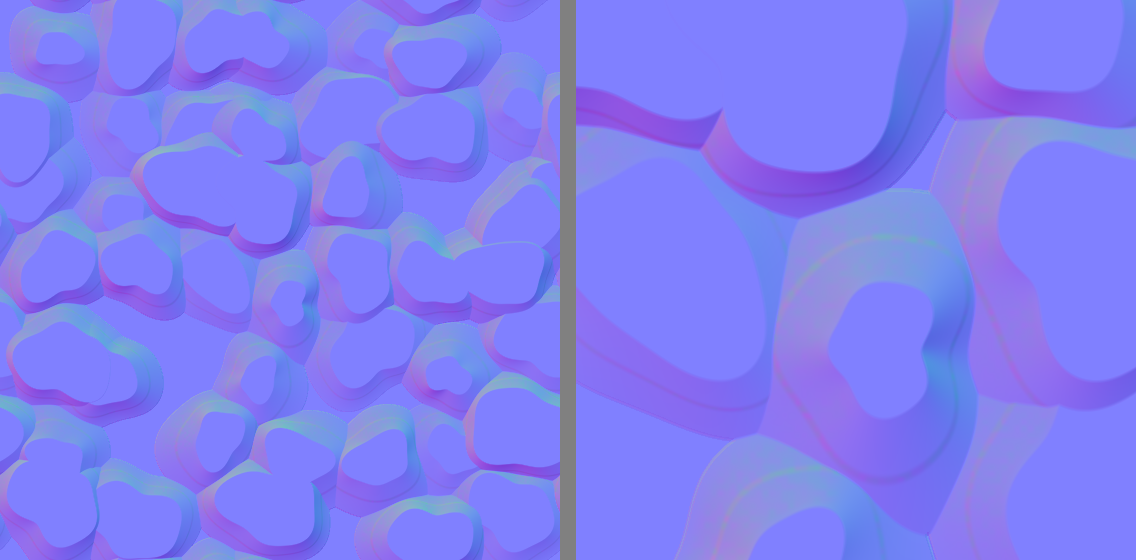
Left: the whole. Right: its middle third, enlarged.
Write a Shadertoy shader that draws this texture map.

```glsl
// Tiling normal map of flat-topped pebbles scattered on level ground.
// Each jittered grid cell holds one stone with a wavy plateau and a sloping skirt;
// the tallest stone wins, and the slope of that height field gives the colour.

const float CELLS = 7.0;          // stones along one side of the tile
const float EPS = 0.0012;         // half width of the slope filter, in canvas units
const vec3 FLAT_COLOR = vec3(0.5, 0.5, 1.0);

vec4 hash4(vec2 p) {
    vec4 k = vec4(dot(p, vec2(127.1, 311.7)), dot(p, vec2(269.5, 183.3)),
                  dot(p, vec2(419.2, 371.9)), dot(p, vec2(73.7, 237.1)));
    return fract(sin(k + 1.7) * 43758.5);
}

float valueNoise(vec2 p) {
    vec2 i = floor(p), f = fract(p);
    f = f * f * (3.0 - 2.0 * f);
    float low = mix(hash4(i).x, hash4(i + vec2(1, 0)).x, f.x);
    float high = mix(hash4(i + vec2(0, 1)).x, hash4(i + vec2(1, 1)).x, f.x);
    return mix(low, high, f.y);
}

// Wavy outline factor around 1, from three angular harmonics
float outline(float angle, vec3 phase, vec3 amount) {
    return 1.0 + dot(amount, sin(vec3(1, 2, 3) * angle + phase * 6.2832));
}

// 0 on the plateau, 1 at the foot of the skirt
float skirtPosition(vec2 q, float angle, vec4 shape, vec4 phase) {
    float top = mix(0.22, 0.58, shape.z) * outline(angle, phase.xyz, vec3(0.06, 0.19, 0.10));
    top *= 1.0 + 0.05 * sin(5.0 * angle + phase.w * 6.2832);
    float width = mix(0.42, 0.24, shape.z) * outline(angle, phase.wzx, vec3(0.22, 0.12, 0.12));
    return clamp((length(q) - top) / width, 0.0, 1.0);
}

// Height over the skirt: steep near the top, a thin crease halfway, soft lumps
float skirtProfile(float t, float angle, float phase) {
    float slope = 1.0 - 1.25 * t + 0.28 * t * t;
    float crease = 0.03 * (1.0 - smoothstep(0.44, 0.53, t));
    float lump = 0.22 * t * (1.0 - t) * sin(2.0 * angle + phase * 6.2832);
    return slope + crease - 0.03 * (1.0 - t) + lump;
}

// Returns height and skirt position of the tallest stone at p (canvas units)
vec2 stones(vec2 p) {
    p *= CELLS;
    vec2 cell = floor(p);
    vec2 best = vec2(0.0, 1.0);
    for (int y = -1; y <= 1; y++)
    for (int x = -1; x <= 1; x++) {
        vec2 id = cell + vec2(x, y);
        vec2 key = mod(id, CELLS);
        vec4 shape = hash4(key);
        vec4 phase = hash4(key + 31.0);
        if (phase.y > 0.94) continue;   // a few cells stay bare
        vec2 q = p - id - 0.5 - 0.6 * (shape.xy - 0.5);
        float angle = atan(q.y, q.x);
        float t = skirtPosition(q, angle, shape, phase);
        float tall = mix(0.5, 1.0, smoothstep(0.0, 0.6, shape.w));
        float h = tall * skirtProfile(t, angle, phase.z);
        if (t < 1.0 && h > best.x) best = vec2(h, t);
    }
    return best;
}

// Height gradient by central differences, per grid cell
vec2 heightGradient(vec2 p) {
    vec2 e = vec2(EPS, 0.0);
    vec2 rise = vec2(stones(p + e.xy).x - stones(p - e.xy).x,
                     stones(p + e.yx).x - stones(p - e.yx).x);
    return rise / (2.0 * EPS * CELLS);
}

// Encodes a slope as red/green tilt, with blue sinking on steep faces
vec3 slopeColor(vec2 gradient) {
    vec2 tilt = vec2(0.042, -0.050) * gradient;
    tilt /= 1.0 + 1.6 * length(tilt);
    float drop = 0.62 * length(tilt) + 0.3 * max(tilt.x + tilt.y, 0.0);
    return FLAT_COLOR + vec3(tilt, -drop);
}

void mainImage(out vec4 fragColor, in vec2 fragCoord) {
    vec2 uv = fragCoord / iResolution.y;
    vec2 gradient = heightGradient(uv);
    float t = stones(uv).y;
    vec3 color = slopeColor(gradient);

    // Fine grain: dotted along the crease, faint on the lit upper-left faces
    float crease = 1.0 - smoothstep(0.0, 0.06, abs(t - 0.485));
    float lit = smoothstep(0.0, 2.5, gradient.x - gradient.y);
    float onSkirt = smoothstep(0.0, 0.1, t) * (1.0 - smoothstep(0.7, 1.0, t));
    float grain = valueNoise(uv * 260.0) - 0.5;
    float amount = 0.07 * crease + 0.05 * lit * onSkirt;
    color += amount * (grain * vec3(1.0, -0.8, 0.6) - vec3(0.0, 0.0, 0.5));

    fragColor = vec4(clamp(color, 0.0, 1.0), 1.0);
}
```
